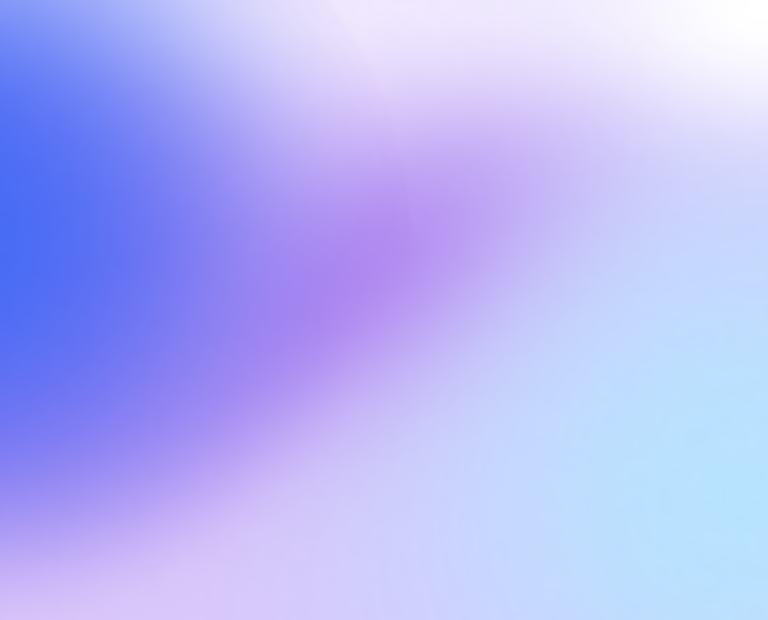
This background is drawn by a Shadertoy shader. Its source:

```glsl
// Soft pastel backdrop: a blue glow on the left, a slanted violet band,
// a sky-blue pool at lower right and white light along the top.
// Each layer is a smooth falloff; faint arcs and layered sines add grain.

const vec3 LILAC  = vec3(0.86, 0.78, 0.98);
const vec3 SKY    = vec3(0.72, 0.89, 1.00);
const vec3 VIOLET = vec3(0.69, 0.53, 0.94);
const vec3 BLUE   = vec3(0.28, 0.42, 0.96);
const vec3 MIST   = vec3(0.97, 0.96, 1.00);

// Gaussian falloff of an offset, with a separate reach on each axis
float glow(vec2 offset, vec2 reach) {
    vec2 q = offset / reach;
    return exp(-dot(q, q));
}

// Express an offset along and across a unit direction
vec2 alongAcross(vec2 offset, vec2 dir) {
    return vec2(dot(offset, dir), dot(offset, vec2(-dir.y, dir.x)));
}

// Distance with unequal vertical stretch above and below the center
float eggDistance(vec2 offset, float above, float below) {
    offset.y *= offset.y > 0.0 ? above : below;
    return length(offset);
}

// Nested faint edges inside a circle, strongest at the rim
float arcs(vec2 offset, float radius, float spacing) {
    float sum = 0.0;
    float d = length(offset);
    for (int i = 0; i < 4; i++) {
        float fi = float(i);
        float inside = radius - fi * spacing - d;
        float tail = exp(-max(inside, 0.0) / 0.06);
        sum += smoothstep(-0.006, 0.006, inside) * tail / (1.0 + fi);
    }
    return sum;
}

// Fine uneven ripples from rotated sines
float ripples(vec2 p) {
    float sum = 0.0;
    float frequency = 40.0;
    for (int i = 0; i < 4; i++) {
        p = mat2(0.8, 0.6, -0.6, 0.8) * p;
        sum += sin(p.x * frequency + 2.0 * sin(p.y * frequency * 0.7));
        frequency *= 1.6;
    }
    return sum * 0.25;
}

void mainImage(out vec4 fragColor, in vec2 fragCoord) {
    vec2 uv = fragCoord / iResolution.xy;
    const float ASPECT = 1.237;
    vec2 p = vec2(uv.x * ASPECT, uv.y);

    // Lilac base with the sky pool
    vec3 color = mix(LILAC, SKY, glow(p - vec2(1.20, 0.20), vec2(0.55)));

    // Slanted violet band
    vec2 band = alongAcross(p - vec2(0.53, 0.53), normalize(vec2(0.82, 0.58)));
    color = mix(color, VIOLET, 0.98 * glow(band, vec2(0.42, 0.185)));

    // White light from the top edge and the right corner
    float topLight = 0.72 * exp(-pow((1.0 - p.y) / 0.17, 2.0));
    color = mix(color, MIST, topLight);
    color = mix(color, vec3(1.0), glow(p - vec2(ASPECT, 1.0), vec2(0.24, 0.18)));

    // Blue glow with a violet fringe on its lower side
    float blueDistance = eggDistance(p - vec2(-0.10, 0.62), 0.85, 1.12);
    float fringe = 1.0 - smoothstep(0.30, 0.75, blueDistance);
    color = mix(color, VIOLET, fringe * (1.0 - smoothstep(0.55, 1.0, p.y)));
    color = mix(color, BLUE, 1.0 - smoothstep(0.06, 0.75, blueDistance));

    // Faint arcs in the upper middle, then grain
    float arcFade = smoothstep(0.52, 0.68, p.y);
    color -= vec3(0.010, 0.014, 0.003) * arcs(p - vec2(0.0, 0.6), 0.662, 0.022) * arcFade;
    color += 0.003 * ripples(p);

    fragColor = vec4(clamp(color, 0.0, 1.0), 1.0);
}
```
